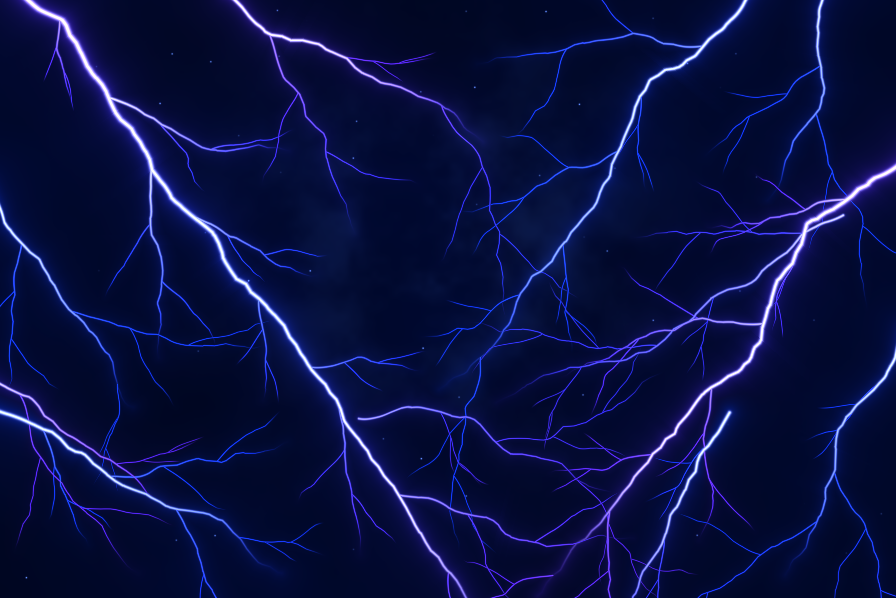
Give the GLSL for this background, as a Shadertoy shader.

```glsl
// Forked lightning in blue and violet over a dark navy night sky with faint stars.
// Each bolt is a straight axis displaced by jagged linear noise; hashed branches
// and twigs grow from the trunks, and every stroke has a hot core and a soft halo.

const vec3 BLUE = vec3(0.09, 0.23, 1.0);
const vec3 VIOLET = vec3(0.40, 0.15, 1.0);
const vec3 HOT = vec3(0.94, 0.94, 1.0);
const float BRANCH_SPACING = 0.135;
const int TRUNKS = 12;

struct Bolt { vec2 start; vec2 dir; float len; float seed; };

float hash(vec2 p) {
    vec3 q = fract(vec3(p.xyx) * 0.1031);
    q += dot(q, q.yzx + 33.33);
    return fract((q.x + q.y) * q.z);
}

float valueNoise(vec2 p) {
    vec2 i = floor(p), f = fract(p);
    f = f * f * (3.0 - 2.0 * f);
    return mix(mix(hash(i), hash(i + vec2(1, 0)), f.x),
               mix(hash(i + vec2(0, 1)), hash(i + vec2(1, 1)), f.x), f.y);
}

float fbm(vec2 p) {
    float sum = 0.0, amp = 0.5;
    for (int i = 0; i < 4; i++) {
        sum += amp * valueNoise(p);
        p = p * 2.1 + 7.3;
        amp *= 0.5;
    }
    return sum;
}

// Sideways offset (x) and slope (y) of a jagged path at distance s.
vec2 wander(float s, float seed) {
    vec2 sum = vec2(0.0);
    float freq = 5.0, amp = 0.034;
    for (int i = 0; i < 4; i++) {
        float x = s * freq, cell = floor(x);
        float a = hash(vec2(cell, seed)), b = hash(vec2(cell + 1.0, seed));
        sum += 2.0 * amp * vec2(mix(a, b, x - cell) - 0.5, freq * (b - a));
        freq *= 2.3;
        amp /= 2.4;
        seed += 17.0;
    }
    return sum * smoothstep(0.0, 0.1, s);
}

vec2 perp(vec2 v) { return vec2(-v.y, v.x); }

vec2 pointOn(Bolt b, float s) {
    return b.start + b.dir * s + perp(b.dir) * wander(s, b.seed).x;
}

// A child bolt leaving its parent at distance s, turned by an angle.
Bolt fork(Bolt b, float s, float angle, float len, float seed) {
    float c = cos(angle), k = sin(angle);
    return Bolt(pointOn(b, s), mat2(c, k, -k, c) * b.dir, len, seed);
}

// Core and halo of one stroke, thinning toward its tip.
vec3 boltLight(vec2 p, Bolt b, float power, vec3 tint, float px) {
    vec2 q = p - b.start;
    float s = dot(q, b.dir), side = dot(q, perp(b.dir));
    if (abs(side) > 0.3) return vec3(0.0);
    float along = clamp(s, 0.0, b.len), t = along / b.len;
    vec2 w = wander(along, b.seed);
    float d = length(vec2(s - along, (side - w.x) / sqrt(1.0 + w.y * w.y)));
    float energy = power * (1.0 - 0.75 * t);
    float radius = 0.0006 + 0.0033 * energy, soft = max(radius, 0.6 * px);
    float core = exp(-d * d / (soft * soft)) * radius / soft * smoothstep(1.0, 0.7, t);
    float halo = energy * (0.45 * exp(-d / 0.009) + 0.17 * exp(-d / 0.042));
    return mix(tint, HOT, smoothstep(0.1, 0.65, energy)) * core + tint * halo;
}

// A trunk with its branches and two twigs on each branch.
vec3 treeLight(vec2 p, Bolt trunk, float power, vec3 tint, float px) {
    vec3 light = boltLight(p, trunk, power, tint, px);
    for (float j = 0.0; (j + 1.0) * BRANCH_SPACING < trunk.len; j++) {
        float seed = trunk.seed + j * 3.0 + 1.0;
        float h = hash(vec2(seed, 3.0)), g = hash(vec2(seed, 9.0));
        float s = (j + 0.4 + 0.6 * h) * BRANCH_SPACING;
        float side = mod(j, 2.0) * 2.0 - 1.0, len = mix(0.14, 0.40, g * g);
        Bolt branch = fork(trunk, s, side * mix(0.4, 0.8, h), len, seed);
        if (distance(p, branch.start) > len + 0.2) continue;
        float e = power * (1.0 - 0.6 * s / trunk.len) * mix(0.3, 0.55, g);
        light = max(light, boltLight(p, branch, e, tint, px));
        for (float k = 1.0; k < 3.0; k++) {
            float turn = (k * 2.0 - 3.0) * mix(0.4, 0.8, g);
            Bolt twig = fork(branch, len * 0.3 * k, turn, len * 0.45, seed + k);
            light = max(light, boltLight(p, twig, e * 0.45, tint, px));
        }
    }
    return light;
}

vec3 sky(vec2 p, float px) {
    vec3 col = vec3(0.0, 0.028, 0.155) * (0.7 + 0.6 * fbm(p * 3.0));
    float haze = exp(-12.0 * dot(p - vec2(0.75, 0.6), p - vec2(0.75, 0.6)));
    col += vec3(0.05, 0.08, 0.13) * haze * smoothstep(0.35, 0.8, fbm(p * 9.0));
    vec2 cell = floor(p * 16.0);
    vec2 star = (cell + 0.2 + 0.6 * vec2(hash(cell + 5.0), hash(cell + 31.0))) / 16.0;
    float lit = smoothstep(0.85, 1.0, hash(cell + 71.0));
    float size = max(0.0014, 0.6 * px), d = distance(p, star) / size;
    return col + vec3(0.4, 0.55, 0.9) * lit * exp(-d * d);
}

void mainImage(out vec4 fragColor, in vec2 fragCoord) {
    // Trunk ends in canvas heights, then power and violet share.
    vec4 ends[TRUNKS] = vec4[TRUNKS](
        vec4(0.03, 1.02, 0.93, -0.2), vec4(0.38, 1.01, 0.80, 0.75), vec4(1.26, 1.02, 0.72, 0.36),
        vec4(1.38, 1.02, 1.31, 0.66), vec4(1.52, 0.74, 0.88, 0.02), vec4(1.41, 0.64, 0.84, 0.31),
        vec4(-0.02, 0.69, 0.25, 0.34), vec4(-0.02, 0.37, 0.32, 0.16), vec4(-0.02, 0.32, 0.47, 0.04),
        vec4(1.51, 0.45, 1.31, 0.04), vec4(1.22, 0.31, 0.98, -0.1), vec4(0.60, 0.30, 1.04, 0.20));
    vec2 style[TRUNKS] = vec2[TRUNKS](
        vec2(1.2, 0.5), vec2(0.75, 0.7), vec2(0.75, -0.3), vec2(0.6, -0.3),
        vec2(1.1, 1.1), vec2(0.5, 0.8), vec2(0.65, -0.1), vec2(0.5, 1.1),
        vec2(0.8, -0.3), vec2(0.65, -0.3), vec2(0.7, 0.0), vec2(0.4, 0.7));

    float px = 1.0 / iResolution.y;
    vec2 p = fragCoord * px;
    vec3 light = vec3(0.0);
    for (int i = 0; i < TRUNKS; i++) {
        vec2 axis = ends[i].zw - ends[i].xy;
        Bolt trunk = Bolt(ends[i].xy, normalize(axis), length(axis), float(i) * 41.0 + 7.0);
        float violet = clamp(style[i].y + 0.4 * cos(6.283 * p.y), 0.0, 1.0);
        light = max(light, treeLight(p, trunk, style[i].x, mix(BLUE, VIOLET, violet), px));
    }
    fragColor = vec4(min(sky(p, px) + light, 1.0), 1.0);
}
```
